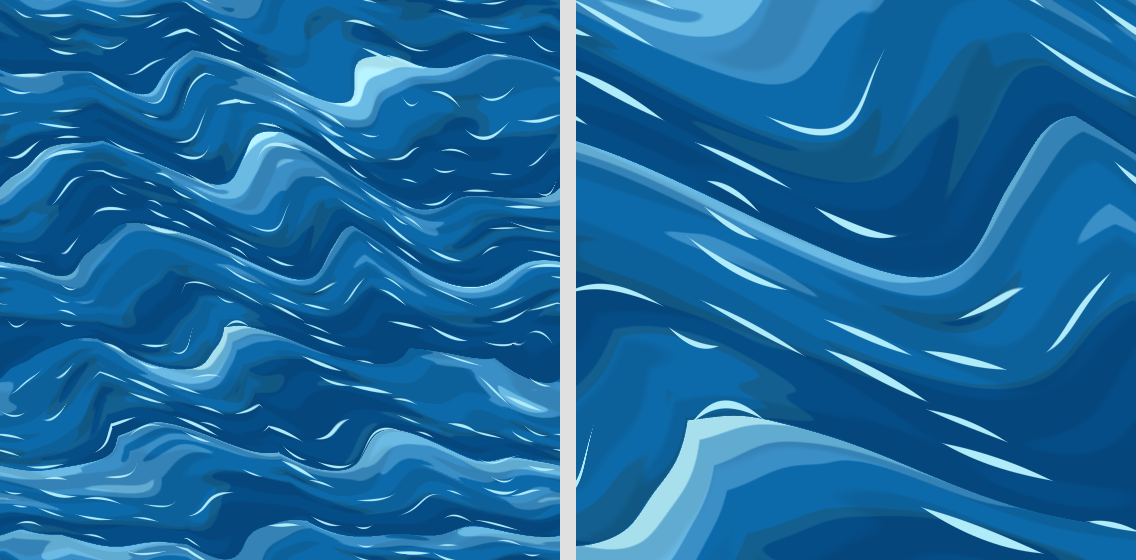
Left: the whole. Right: its middle third, enlarged.
Write a Shadertoy shader that draws this texture.

```glsl
// Stylised sea: flat blue bands, pale foam crests and small glints.
// Wrapped gradient noise bends the height into a flow coordinate; its repeats
// give wave crests, its stretched noise gives streaks, and its grid the glints.

const float TAU = 6.2831853;
const float WAVES = 6.0;
const vec2 GLINT_GRID = vec2(13.0, 26.0);

const vec3 DEEP  = vec3(0.02, 0.29, 0.51);
const vec3 SLATE = vec3(0.07, 0.36, 0.54);
const vec3 BLUE  = vec3(0.05, 0.40, 0.64);
const vec3 SKY   = vec3(0.22, 0.54, 0.75);
const vec3 FOAM  = vec3(0.40, 0.70, 0.86);
const vec3 PALE  = vec3(0.69, 0.92, 0.98);

vec2 hash2(vec2 cell, float seed) {
    vec3 k = fract((cell.xyx + seed * 7.31) * vec3(0.1031, 0.1030, 0.0973));
    k += dot(k, k.yzx + 33.33);
    return fract((k.xx + k.yz) * k.zy);
}

// Slope contribution of one lattice corner, wrapped to the period
float corner(vec2 cell, vec2 toPoint, vec2 period, float seed) {
    float angle = TAU * hash2(mod(cell, period), seed).x;
    return dot(vec2(cos(angle), sin(angle)), toPoint);
}

// Gradient noise with "period" whole cells across the canvas
float noise(vec2 uv, vec2 period, float seed) {
    vec2 p = uv * period, i = floor(p), f = p - i;
    vec2 s = f * f * f * (f * (f * 6.0 - 15.0) + 10.0);
    vec2 e = vec2(1.0, 0.0);
    float low  = mix(corner(i, f, period, seed),
                     corner(i + e, f - e, period, seed), s.x);
    float high = mix(corner(i + e.yx, f - e.yx, period, seed),
                     corner(i + 1.0, f - 1.0, period, seed), s.x);
    return mix(low, high, s.y);
}

// Flow coordinates: x along the water, y across the wave fronts
vec2 flowCoord(vec2 uv) {
    vec2 q = uv + 0.04 * vec2(noise(uv, vec2(3.0), 1.0), noise(uv, vec2(3.0), 2.0));
    vec2 sheared = vec2(q.x + q.y, q.y);
    float swell = 0.12 * noise(sheared, vec2(4.0, 2.0), 3.0)
                + 0.04 * noise(sheared, vec2(7.0, 3.0), 4.0);
    float peaks = 0.06 * (1.0 - 2.0 * abs(noise(q, vec2(3.0, 2.0), 5.0)));
    return vec2(q.x, uv.y - swell - peaks);
}

// Depth below the nearest crest above: 0 at the crest, 1 in the trough
float crestDepth(float across) {
    float phase = across * WAVES;
    float rise = fract(phase);
    float pixel = max(fwidth(phase), 0.0001);
    return 1.0 - min(rise, (1.0 - rise) / pixel);
}

// Tapered, slightly bent strokes scattered along the flow
float glints(vec2 flow, float stretch, float pixel) {
    vec2 home = floor(flow * GLINT_GRID);
    float mask = 0.0;
    for (int y = -1; y <= 1; y++)
    for (int x = -1; x <= 1; x++) {
        vec2 cell = home + vec2(x, y);
        vec2 id = mod(cell, GLINT_GRID);
        vec2 place = hash2(id, 11.0), form = hash2(id, 12.0), bend = hash2(id, 13.0);
        vec2 d = flow - (cell + 0.2 + 0.6 * place) / GLINT_GRID;
        float u = d.x / mix(0.014, 0.038, form.x);
        float arc = mix(-0.006, 0.008, bend.x) * u * u - mix(-0.08, 0.25, bend.y) * d.x;
        float halfWidth = mix(0.0018, 0.0040, form.x * place.y);
        float edge = abs(d.y - arc) / stretch - halfWidth * (1.0 - u * u);
        float shown = step(form.y, 0.62);
        mask = max(mask, shown * (1.0 - smoothstep(-pixel, 0.5 * pixel, edge)));
    }
    return mask;
}

vec3 layer(vec3 below, vec3 above, float tone, float level, float soft) {
    return mix(below, above, smoothstep(level - soft, level + soft, tone));
}

void mainImage(out vec4 fragColor, in vec2 fragCoord) {
    vec2 uv = fragCoord / iResolution.xy;
    vec2 flow = flowCoord(uv);
    float stretch = length(vec2(dFdx(flow.y), dFdy(flow.y)) * iResolution.xy);
    stretch = clamp(stretch, 0.5, 2.5);

    // Streaks follow the flow; broad patches vary the light and the foam
    float streak = noise(flow, vec2(4.0, 22.0), 6.0)
                 + 0.5 * noise(flow, vec2(8.0, 48.0), 7.0);
    float light = noise(uv, vec2(3.0, 4.0), 8.0);
    float foamPatch = clamp(0.6 + 2.0 * noise(uv, vec2(4.0, 5.0), 9.0), 0.0, 1.3);

    float depth = crestDepth(flow.y);
    float tone = 0.7 * (0.5 - depth) + 0.6 * light + 0.45 * streak
               + 0.45 * foamPatch * exp(-8.0 * depth);
    float soft = clamp(fwidth(tone), 0.004, 0.06);

    // Flat colour bands from deep water to foam
    vec3 color = layer(DEEP, SLATE, tone, -0.08, soft);
    color = layer(color, BLUE, tone, -0.01, soft);
    color = layer(color, SKY, tone, 0.30, soft);
    color = layer(color, FOAM, tone, 0.50, soft);
    color = layer(color, PALE, tone, 0.85, soft);

    // Faint brush marks inside the bands
    float brush = noise(flow, vec2(6.0, 34.0), 10.0);
    color *= mix(0.95, 1.04, smoothstep(-0.06, 0.06, brush));

    color = mix(color, PALE, glints(flow, stretch, 1.0 / iResolution.y));
    fragColor = vec4(color, 1.0);
}
```
